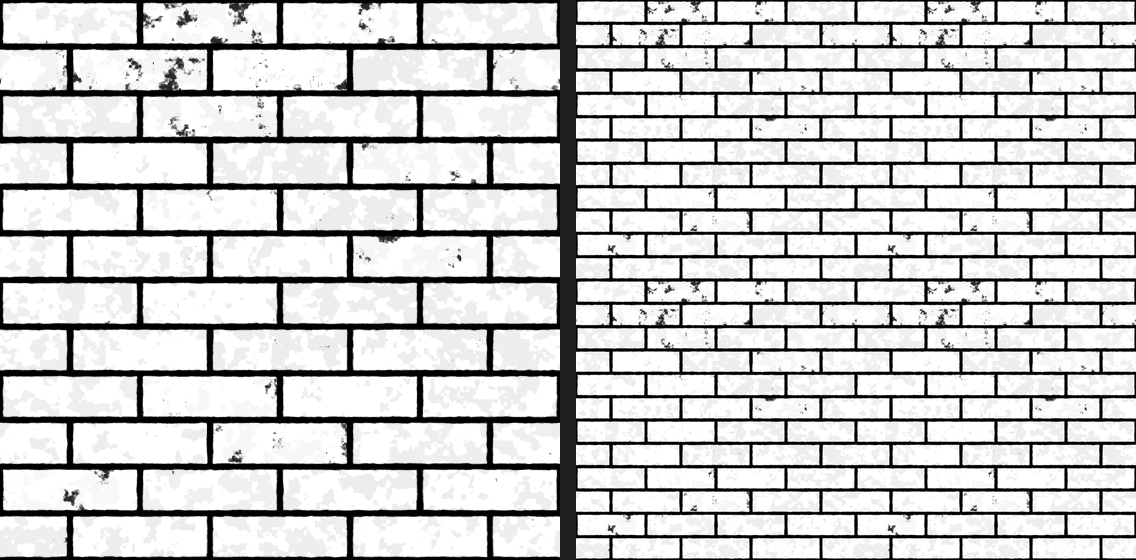
Left: one tile. Right: repeated 2 by 2.
This texture map is drawn by a Shadertoy shader. Its source:

```glsl
// Running-bond wall of white bricks with black joints, faint mottling and dark chips.

const vec2 BRICK_COUNT = vec2(4.0, 12.0);
const float JOINT_HALF_WIDTH = 0.0056;
const float CORNER_RADIUS = 0.002;
const vec3 JOINT_COLOR = vec3(0.005);
const vec3 BRICK_COLOR = vec3(1.0);
const vec3 MOTTLE_COLOR = vec3(0.93);
const vec3 CHIP_COLOR = vec3(0.16);

float hash(vec2 cell, float seed) {
    uvec3 v = uvec3(ivec3(vec3(cell, seed)));
    uint h = v.x * 374761393u + v.y * 668265263u + v.z * 974634777u;
    h = (h ^ (h >> 13)) * 1274126177u;
    h = (h ^ (h >> 15)) * 2246822519u;
    h ^= h >> 16;
    return float(h & 65535u) / 65535.0;
}

// Value noise whose lattice wraps after a whole number of cells.
float wrappedNoise(vec2 uv, float period, float seed) {
    vec2 p = uv * period;
    vec2 cell = floor(p);
    vec2 f = p - cell;
    f = f * f * (3.0 - 2.0 * f);
    vec2 a = mod(cell, period);
    vec2 b = mod(cell + 1.0, period);
    float low = mix(hash(a, seed), hash(vec2(b.x, a.y), seed), f.x);
    float high = mix(hash(vec2(a.x, b.y), seed), hash(b, seed), f.x);
    return mix(low, high, f.y);
}

float wrappedFbm(vec2 uv, float period, float seed) {
    float sum = 0.0;
    float weight = 0.5;
    float total = 0.0;
    for (int octave = 0; octave < 3; octave++) {
        sum += weight * wrappedNoise(uv, period, seed + float(octave));
        total += weight;
        weight *= 0.65;
        period *= 2.0;
    }
    return sum / total;
}

float roundedBox(vec2 p, vec2 halfSize, float radius) {
    vec2 q = abs(p) - halfSize + radius;
    return length(max(q, 0.0)) + min(max(q.x, q.y), 0.0) - radius;
}

void mainImage(out vec4 fragColor, in vec2 fragCoord) {
    vec2 uv = fragCoord / iResolution.xy;
    float softness = max(0.0016, 0.8 / iResolution.y);

    // Brick layout: even rows, counted from the bottom, shift by half a brick.
    vec2 grid = uv * BRICK_COUNT;
    float row = floor(grid.y);
    grid.x += 0.5 * (1.0 - mod(row, 2.0));
    vec2 brickId = mod(floor(grid), BRICK_COUNT);
    vec2 local = (fract(grid) - 0.5) / BRICK_COUNT;

    // Slightly ragged brick outline.
    float ragged = wrappedFbm(uv, 72.0, 11.0) - 0.5;
    vec2 halfSize = 0.5 / BRICK_COUNT - JOINT_HALF_WIDTH;
    float outline = roundedBox(local, halfSize, CORNER_RADIUS) + 0.0032 * ragged;
    float face = 1.0 - smoothstep(-softness, softness, outline);

    // Pale mottling, with a different coverage on each brick.
    float mottleLevel = mix(0.66, 0.46, hash(brickId, 21.0));
    float mottleNoise = wrappedFbm(uv, 44.0, 31.0);
    float mottle = smoothstep(mottleLevel - 0.025, mottleLevel + 0.025, mottleNoise);

    // Dark chips, heavy on a few bricks and more frequent near the joints.
    float wear = pow(hash(brickId, 41.0), 4.0);
    float nearJoint = smoothstep(-0.014, 0.0, outline);
    float chipNoise = 0.45 * wrappedNoise(uv, 26.0, 51.0)
                    + 0.55 * wrappedFbm(uv, 84.0, 61.0) + 0.05 * nearJoint;
    float chipLevel = mix(0.82, 0.62, wear);
    float chips = smoothstep(chipLevel, chipLevel + 0.14, chipNoise);

    vec3 brick = mix(BRICK_COLOR, MOTTLE_COLOR, mottle * (1.0 - 0.6 * wear));
    brick = mix(brick, CHIP_COLOR, chips);
    fragColor = vec4(mix(JOINT_COLOR, brick, face), 1.0);
}
```
